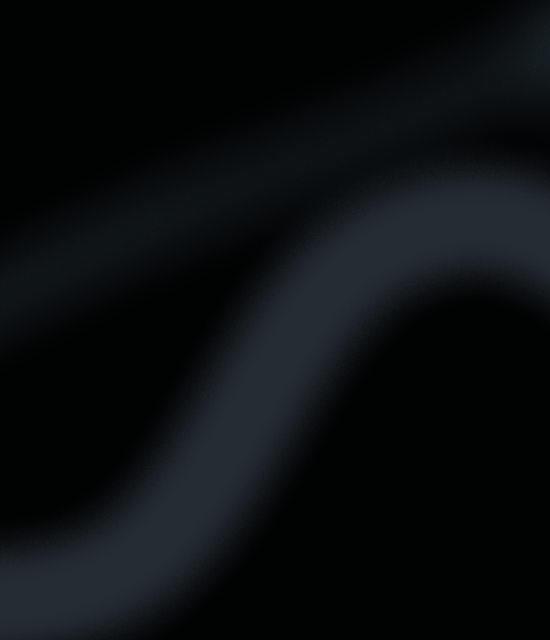
Reproduce this background procedurally as a Shadertoy shader.

```glsl
#define BASE_COLOR vec3(0.003, 0.006, 0.006)
#define RIBBON_COLOR vec3(0.141, 0.167, 0.196)
#define HAZE_COLOR vec3(0.056, 0.073, 0.083)
#define CORNER_COLOR vec3(0.040, 0.052, 0.062)
#define RIBBON_CORE 0.025
#define RIBBON_REACH 0.138
#define HAZE_REACH 0.125
#define GRAIN_CELLS 512.0
#define GRAIN_AMOUNT 0.014
#define CURVE_STEPS 40

float hash(vec2 cell) {
    vec3 q = fract(cell.xyx * vec3(0.1031, 0.1030, 0.0973));
    q += dot(q, q.yzx + 33.33);
    return fract((q.x + q.y) * q.z);
}

// S-shaped rise that dips gently at the right
vec2 ribbonPoint(float x) {
    float rise = 1.0 / (1.0 + exp(-11.0 * (x - 0.39)));
    float dip = max(x - 0.70, 0.0);
    return vec2(x, 0.05 + 0.62 * rise - 1.5 * dip * dip);
}

float segmentDistance(vec2 p, vec2 a, vec2 b) {
    vec2 ab = b - a;
    float t = clamp(dot(p - a, ab) / dot(ab, ab), 0.0, 1.0);
    return length(p - a - t * ab);
}

float ribbonDistance(vec2 p) {
    float nearest = 10.0;
    vec2 previous = ribbonPoint(-0.2);
    for (int i = 1; i <= CURVE_STEPS; i++) {
        vec2 next = ribbonPoint(mix(-0.2, 1.1, float(i) / float(CURVE_STEPS)));
        nearest = min(nearest, segmentDistance(p, previous, next));
        previous = next;
    }
    return nearest;
}

// Nearly straight diagonal with a slight wave
float hazeDistance(vec2 p) {
    float height = 0.535 + 0.455 * p.x + 0.008 * sin(7.3 * p.x);
    return abs(p.y - height) / 1.1;
}

void mainImage(out vec4 fragColor, in vec2 fragCoord) {
    vec2 p = fragCoord / iResolution.y;

    // Soft bands
    float ribbon = 1.0 - smoothstep(RIBBON_CORE, RIBBON_REACH, ribbonDistance(p));
    float haze = 1.0 - smoothstep(0.0, HAZE_REACH, hazeDistance(p));
    haze *= mix(1.0, 0.85, smoothstep(0.1, 0.5, p.x));

    // Glow on the upper right edge
    vec2 cornerOffset = (p - vec2(0.88, 0.91)) / vec2(0.075, 0.12);
    float corner = exp(-dot(cornerOffset, cornerOffset));

    vec3 color = BASE_COLOR + HAZE_COLOR * haze * (1.0 - ribbon);
    color += RIBBON_COLOR * ribbon + CORNER_COLOR * corner;

    // Fine grain, strongest on the slopes of the bands
    float slope = 4.0 * ribbon * (1.0 - ribbon) + 0.5 * haze * (1.0 - ribbon);
    float grain = hash(floor(p * GRAIN_CELLS)) - 0.5;
    color += GRAIN_AMOUNT * grain * min(slope + 0.5 * corner, 1.0);

    fragColor = vec4(max(color, 0.0), 1.0);
}
```
